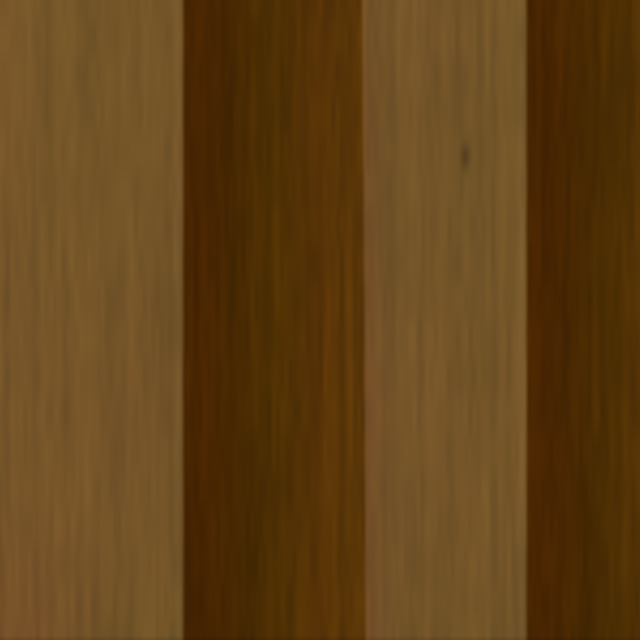
Reproduce this texture procedurally as a WebGL 1 fragment shader.

```glsl
precision highp float;
uniform vec2 u_resolution;

// Plank layout, in canvas widths
const float DARK_A_LEFT = 0.2865;
const float DARK_A_RIGHT = 0.569;
const float DARK_B_LEFT = 0.823;
const float DARK_WIDTH = 0.2825;
const float SEAM_BLUR = 0.0045;
const float SEAM_TILT = 0.005;

// Wood colours
const vec3 LIGHT_WOOD = vec3(0.452, 0.330, 0.158);
const vec3 DARK_WOOD = vec3(0.268, 0.148, 0.006);
const vec3 AMBER_WOOD = vec3(0.362, 0.218, 0.030);
const vec3 RED_TINT = vec3(0.022, -0.014, 0.004);
const vec3 OLIVE_TINT = vec3(-0.010, 0.007, -0.004);

// Grain and wear
const float GRAIN_COUNT = 88.0;
const float GRAIN_DEPTH = 0.13;
const float FIBRE_DEPTH = 0.10;
const float MOTTLE_DEPTH = 0.05;
const vec2 KNOT_POS = vec2(0.727, 0.755);
const vec2 KNOT_SIZE = vec2(0.0065, 0.020);
const float KNOT_DEPTH = 0.24;

float hash(vec2 p) {
  vec3 q = fract(vec3(p.xyx) * 0.1031);
  q += dot(q, q.yzx + 33.33);
  return fract((q.x + q.y) * q.z);
}

float noise(vec2 p) {
  vec2 i = floor(p);
  vec2 f = fract(p);
  f = f * f * (3.0 - 2.0 * f);
  float low = mix(hash(i), hash(i + vec2(1.0, 0.0)), f.x);
  float high = mix(hash(i + vec2(0.0, 1.0)), hash(i + 1.0), f.x);
  return mix(low, high, f.y);
}

float seam(float x, float edge) {
  return smoothstep(edge - SEAM_BLUR, edge + SEAM_BLUR, x);
}

// Soft bump centred on zero
float bump(float d, float width) {
  return exp(-d * d / (width * width));
}

// Long streaks, shorter fibres and broad patches, centred on zero
float grain(vec2 p) {
  float sway = 0.003 * (noise(vec2(p.x * 9.0, p.y * 3.0)) - 0.5);
  float x = p.x + sway;
  float streak = noise(vec2(x * GRAIN_COUNT, p.y * 2.2)) - 0.5;
  float fibre = noise(vec2(x * GRAIN_COUNT * 1.7 + 31.0, p.y * 17.0)) - 0.5;
  float mottle = noise(p * vec2(12.0, 5.0) + 57.0) - 0.5;
  return GRAIN_DEPTH * streak + FIBRE_DEPTH * fibre + MOTTLE_DEPTH * mottle;
}

void main() {
  vec2 uv = gl_FragCoord.xy / u_resolution;

  // Alternating plank mask
  float rightSeam = DARK_A_RIGHT + SEAM_TILT * (0.5 - uv.y);
  float dark = seam(uv.x, DARK_A_LEFT) - seam(uv.x, rightSeam)
             + seam(uv.x, DARK_B_LEFT);
  float start = uv.x < 0.5 * (rightSeam + DARK_B_LEFT) ? DARK_A_LEFT : DARK_B_LEFT;
  float across = clamp((uv.x - start) / DARK_WIDTH, 0.0, 1.0);

  // Dark planks warm up from left to right
  vec3 darkWood = mix(DARK_WOOD, AMBER_WOOD, smoothstep(0.08, 0.95, across));
  float redBand = bump(across - 0.08, 0.15) + 0.7 * bump(across - 0.75, 0.10);
  darkWood += 0.45 * RED_TINT * redBand;
  darkWood += OLIVE_TINT * 0.7 * bump(across - 0.48, 0.18);

  // Light planks carry faint red and olive patches
  float patches = noise(uv * vec2(9.0, 3.0) + 12.0);
  vec3 lightWood = LIGHT_WOOD + OLIVE_TINT * (patches - 0.5);
  lightWood += RED_TINT * 0.7 * bump(uv.x - rightSeam, 0.025);
  lightWood += RED_TINT * bump(length(uv * vec2(1.0, 0.7)), 0.13);

  // Pale rim on the light side of the dark planks' left seams
  float rim = bump(uv.x - DARK_A_LEFT + 0.009, 0.005)
            + bump(uv.x - DARK_B_LEFT + 0.009, 0.005);
  lightWood += 0.018 * rim;

  vec3 color = mix(lightWood, darkWood, dark);
  color *= 1.0 + grain(uv) * mix(0.75, 1.25, dark);

  // Small knot and shaded lower edge
  vec2 knot = (uv - KNOT_POS) / KNOT_SIZE;
  color *= 1.0 - KNOT_DEPTH * exp(-dot(knot, knot));
  color *= 1.0 - 0.10 * (1.0 - smoothstep(0.0, 0.008, uv.y));

  gl_FragColor = vec4(clamp(color, 0.0, 1.0), 1.0);
}
```
